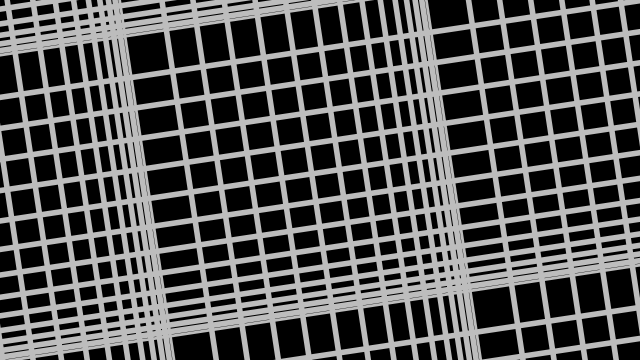
Give the GLSL for this pattern, as a Shadertoy shader.

```glsl
// A tilted grid of grey bars on black, in square tiles. Along both axes of a tile
// the bar spacing shrinks smoothly toward the far end, then restarts abruptly.
// Bars are summed as box-filtered bands, measured back from the end of the tile.

// Coverage of the span from lo to hi, softened over one pixel.
vec2 band(vec2 s, float lo, float hi, float pixel) {
    return clamp(min(s - lo, hi - s) / pixel + 0.5, 0.0, 1.0);
}

// Coverage of the bars across each axis; s is the distance to the tile's end.
vec2 taperedBars(vec2 s, float pixel) {
    const float halfWidth = 0.0092;
    vec2 cover = band(s, 0.0, halfWidth, pixel); // half bar at the tile's end
    float center = 0.0;
    for (int i = 0; i < 13; i++) {
        center += mix(0.0195, 0.1013, smoothstep(0.0, 10.0, float(i)));
        cover += band(s, center - halfWidth, center + halfWidth, pixel);
    }
    return min(cover, 1.0);
}

void mainImage(out vec4 fragColor, in vec2 fragCoord) {
    // Centered tile units, about 1.19 tiles to the canvas height
    float pixel = 1.187 / iResolution.y;
    vec2 p = (fragCoord - 0.5 * iResolution.xy) * pixel;

    // Tilt, with the second axis pointing down
    float c = cos(0.15), s = sin(0.15);
    vec2 tile = vec2(c * p.x + s * p.y, s * p.x - c * p.y) + 0.56;

    // Wrap just past the tile's end so that its edge is smoothed too
    vec2 toEnd = 0.95 - fract(tile - 0.05);
    vec2 bars = taperedBars(toEnd, pixel);

    // Union of both sets of bars
    float grid = 1.0 - (1.0 - bars.x) * (1.0 - bars.y);
    fragColor = vec4(vec3(0.74 * grid), 1.0);
}
```
